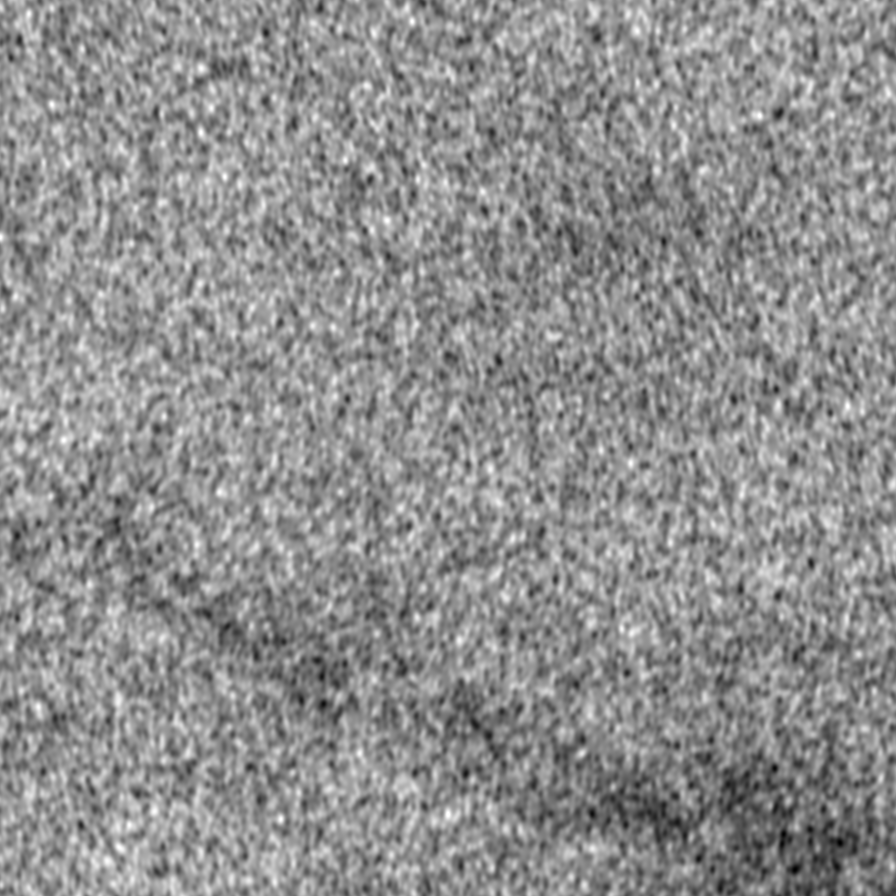
This texture is drawn by a WebGL 1 fragment shader. Its source:

```glsl
precision highp float;
// Fine grey grain, slightly taller than wide, over soft cloudy shading with dark diagonal drifts.

uniform vec2 u_resolution;

const vec2  GRAIN_CELLS   = vec2(112.0, 78.0); // grains across and up the canvas
const float GRAIN_GAIN    = 0.122;
const float GRAIN_TILT    = 0.4;               // turn between grain layers, radians
const float KERNEL_FALL   = 6.0;               // sharpness of each blob
const vec2  MOTTLE_CELLS  = vec2(14.0, 19.0);
const float MOTTLE_GAIN   = 0.028;
const vec2  CLOUD_CELLS   = vec2(4.0, 6.0);
const float CLOUD_GAIN    = 0.02;
const float BASE_GREY     = 0.578;
const float BAND_DEPTH    = 0.105;
const float BAND_WIDTH    = 0.05;
const float CORNER_DEPTH  = 0.16;
const vec2  CORNER_CENTRE = vec2(0.92, 0.06);
const vec2  CORNER_SCALE  = vec2(3.4, 6.5);
const float STREAK_DEPTH  = 0.09;
const float GLOW_GAIN     = 0.07;

vec3 hash3(vec2 cell) {
  vec3 phase = vec3(dot(cell, vec2(127.1, 311.7)),
                    dot(cell, vec2(269.5, 183.3)),
                    dot(cell, vec2(419.2, 371.9)));
  return fract(sin(phase) * 43758.5);
}

mat2 turn(float angle) {
  float c = cos(angle), s = sin(angle);
  return mat2(c, s, -s, c);
}

// Cellular noise: one soft blob, light or dark by a coin toss, in each cell.
float blobNoise(vec2 p, float seed) {
  vec2 cell = floor(p);
  vec2 local = p - cell;
  float sum = 0.0;
  for (int y = -1; y <= 1; y++) {
    for (int x = -1; x <= 1; x++) {
      vec2 neighbour = vec2(float(x), float(y));
      vec3 rnd = hash3(cell + neighbour + seed);
      vec2 offset = neighbour + rnd.xy - local;
      float tone = rnd.z < 0.5 ? -1.0 : 1.0;
      sum += tone * exp(-KERNEL_FALL * dot(offset, offset));
    }
  }
  return sum;
}

// Soft elliptical spot, 1 at its centre.
float spot(vec2 p, vec2 centre, vec2 scale) {
  vec2 d = (p - centre) * scale;
  return exp(-dot(d, d));
}

// Broad light and shade below the grain.
float shading(vec2 p) {
  float mottle = blobNoise(p * MOTTLE_CELLS, 17.0);
  float cloud = blobNoise(turn(0.4) * p * CLOUD_CELLS, 41.0);
  float low = 1.0 - smoothstep(0.25, 0.55, p.y);

  // Dark drift falling from the left edge to the lower right
  float bandY = 0.41 - 0.43 * p.x + 0.018 * sin(17.0 * p.x);
  float bandDist = (p.y - bandY) / BAND_WIDTH;
  float band = exp(-bandDist * bandDist) * (0.85 - 0.5 * mottle);

  // Dark corner, short low streak and faint upper drifts
  float corner = spot(p, CORNER_CENTRE, CORNER_SCALE) * (1.0 - 0.3 * mottle);
  float streak = spot(p, vec2(0.14, 0.13), vec2(9.0, 38.0));
  float upper = spot(p, vec2(0.72, 0.75), vec2(5.0, 14.0))
              + 0.7 * spot(p, vec2(0.62, 0.57), vec2(4.0, 13.0));

  // Paler patches at the lower left and the left edge
  float glow = spot(p, vec2(0.2, 0.04), vec2(7.0, 15.0))
             + 0.6 * spot(p, vec2(0.08, 0.53), vec2(4.0, 8.0));

  return BASE_GREY
       + MOTTLE_GAIN * mottle * (0.7 + 0.6 * low)
       + CLOUD_GAIN * cloud
       - BAND_DEPTH * band
       - CORNER_DEPTH * corner
       - STREAK_DEPTH * (streak + 0.6 * upper)
       + GLOW_GAIN * glow;
}

// Overlapping turned layers fill the gaps and keep the cells from showing.
float grain(vec2 p) {
  p.x += 0.012 * sin(6.0 * p.y + 3.0 * p.x);
  vec2 q = p * GRAIN_CELLS;
  float sum = 0.0;
  for (int i = 0; i < 3; i++) {
    float layer = float(i);
    sum += blobNoise(turn(GRAIN_TILT * layer) * q, 3.0 + 37.0 * layer);
  }
  return sum;
}

void main() {
  vec2 p = gl_FragCoord.xy / u_resolution;
  float grey = shading(p) + GRAIN_GAIN * grain(p);
  gl_FragColor = vec4(vec3(clamp(grey, 0.0, 1.0)), 1.0);
}
```
